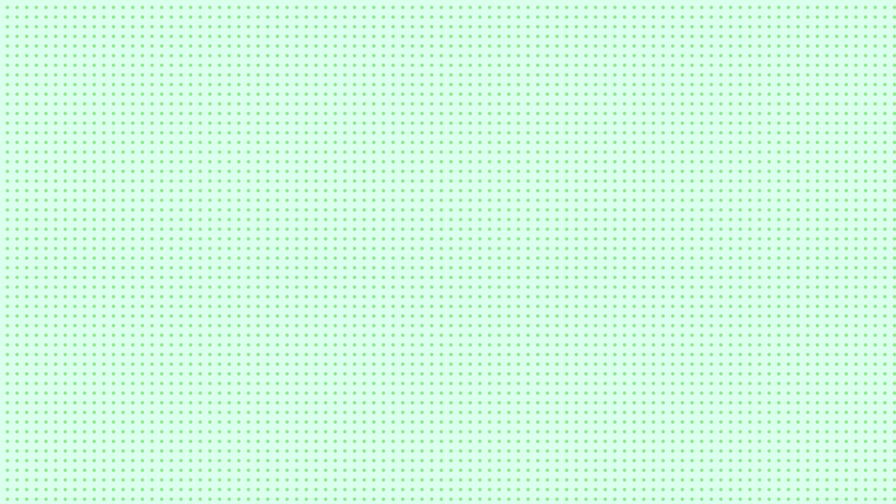
Reproduce this pattern procedurally as a Shadertoy shader.

```glsl
const float ROWS = 52.27;                    // dot rows per canvas height
const vec2  FIRST_DOT = vec2(0.77, 0.50);    // lowest left dot centre, in cells
const float DOT_RADIUS = 0.174;              // in cells
const float EDGE_PIXELS = 0.87;              // half width of the soft rim
const vec3  MINT = vec3(0.860, 1.000, 0.930);
const vec3  LEAF = vec3(0.565, 0.902, 0.560);

// Signed distance to the nearest dot of a unit square lattice
float dotLattice(vec2 cells) {
    vec2 local = fract(cells - FIRST_DOT + 0.5) - 0.5;
    return length(local) - DOT_RADIUS;
}

void mainImage(out vec4 fragColor, in vec2 fragCoord) {
    // Square cells, scaled by canvas height
    float cellsPerPixel = ROWS / iResolution.y;
    float dist = dotLattice(fragCoord * cellsPerPixel);

    // Antialiased dots over the flat ground
    float edge = EDGE_PIXELS * cellsPerPixel;
    float coverage = 1.0 - smoothstep(-edge, edge, dist);
    fragColor = vec4(mix(MINT, LEAF, coverage), 1.0);
}
```
